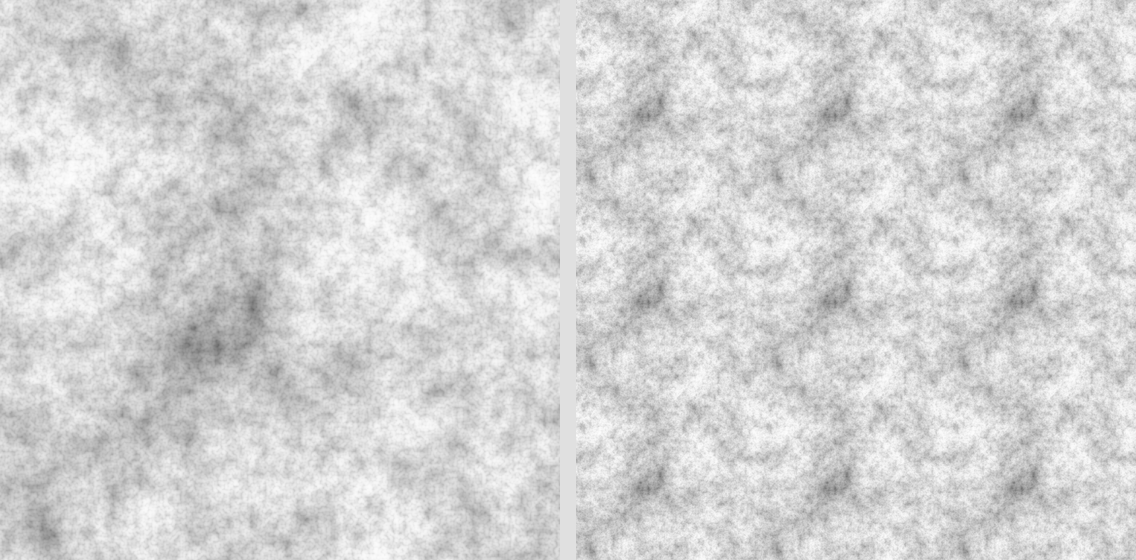
Left, the tile; right, the same tile 3 across and 3 down.
This texture is drawn by a three.js fragment shader. Its source:

```glsl
// Pale mottled grey clouds with soft dark blotches and fine specks.
// Octaves of wrapping gradient noise are summed; each is skewed so that
// its dark spots are compact and strong and its light areas broad.

varying vec2 vUv;

const vec3 BASE_COLOR = vec3(0.834);  // mean grey of the surface
const float BASE_CELLS = 3.0;         // cells across for the largest clouds
const int OCTAVES = 7;                // from clouds down to specks
const float CLOUD_DEPTH = 0.185;      // contrast of the largest clouds
const float GAIN = 0.86;              // contrast kept by each finer octave
const float DARK_SKEW = 0.9;          // how much dark spots are sharpened
const float NOISE_VARIANCE = 0.045;   // mean square of the gradient noise
const float LIGHT_KNEE = 0.92;        // grey where highlights start to soften
const float LIGHT_ROOM = 0.09;        // range left for softened highlights
const float TAU = 6.2831853;

// Sine-free hash of a cell and an octave seed.
float hash(vec2 cell, float seed) {
  vec3 p = fract(vec3(cell, seed + 7.0) * vec3(0.1031, 0.1030, 0.0973));
  p += dot(p, p.yzx + 33.33);
  return fract((p.x + p.y) * p.z);
}

// Slope contribution of one lattice corner, wrapped to the period.
float corner(vec2 cell, vec2 offset, float period, float seed) {
  float angle = TAU * hash(mod(cell, period), seed);
  return dot(vec2(cos(angle), sin(angle)), offset);
}

// Gradient noise that repeats after a whole number of cells.
float tiledNoise(vec2 p, float period, float seed) {
  vec2 cell = floor(p);
  vec2 f = p - cell;
  vec2 blend = f * f * f * (f * (f * 6.0 - 15.0) + 10.0);
  vec2 right = vec2(1.0, 0.0);
  vec2 up = vec2(0.0, 1.0);
  float low = mix(corner(cell, f, period, seed),
                  corner(cell + right, f - right, period, seed), blend.x);
  float high = mix(corner(cell + up, f - up, period, seed),
                   corner(cell + 1.0, f - 1.0, period, seed), blend.x);
  return mix(low, high, blend.y);
}

// Sum of skewed octaves: positive values are darker than the mean.
float mottledDarkness(vec2 uv) {
  float darkness = 0.0;
  float depth = CLOUD_DEPTH;
  float cells = BASE_CELLS;
  for (int i = 0; i < OCTAVES; i++) {
    float seed = float(i) * 13.0;
    // Shift each octave so that lattice points do not line up.
    vec2 shift = fract(vec2(0.37, 0.61) * float(i + 1));
    float n = tiledNoise(uv * cells + shift, cells, seed);
    darkness += depth * (n + DARK_SKEW * (n * n - NOISE_VARIANCE));
    depth *= GAIN;
    cells *= 2.0;
  }
  return darkness;
}

void main() {
  vec3 grey = BASE_COLOR - mottledDarkness(vUv);

  // Roll the highlights off gently below white.
  vec3 excess = max(grey - LIGHT_KNEE, 0.0);
  vec3 softened = LIGHT_ROOM * (1.0 - exp(-excess / LIGHT_ROOM));
  grey = min(grey, vec3(LIGHT_KNEE)) + softened;

  gl_FragColor = vec4(clamp(grey, 0.0, 1.0), 1.0);
}
```
